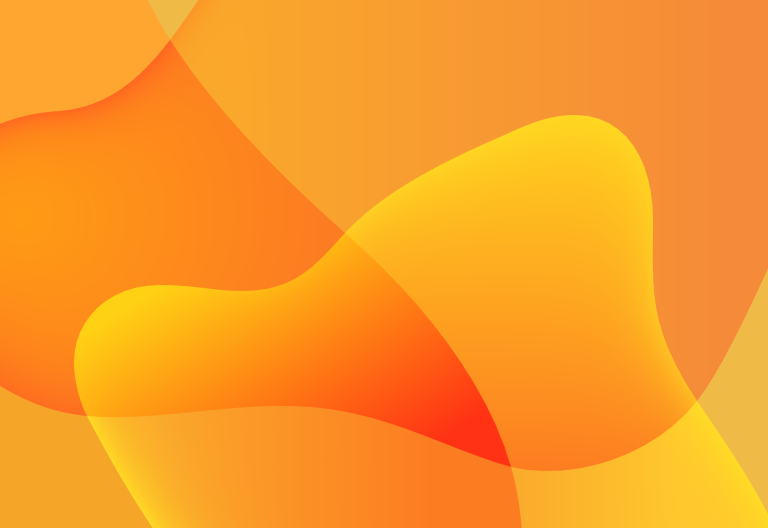
Reproduce this background procedurally as a WebGL 2 fragment shader.

```glsl
#version 300 es
precision highp float;
// Overlapping translucent liquid shapes in warm orange and yellow gradients.

uniform vec2 u_resolution;
out vec4 fragColor;

const float CANVAS_HEIGHT = 5.28;
const int CURVE_STEPS = 12;

const vec3 PALE = vec3(0.94, 0.73, 0.28);
const vec3 AMBER = vec3(0.98, 0.66, 0.17);
const vec3 CORAL = vec3(0.96, 0.54, 0.22);
const vec3 APRICOT = vec3(1.0, 0.65, 0.19);
const vec3 OCHRE = vec3(0.96, 0.65, 0.16);
const vec3 TANGERINE = vec3(1.0, 0.61, 0.08);
const vec3 ORANGE = vec3(0.99, 0.49, 0.13);
const vec3 EMBER = vec3(1.0, 0.37, 0.13);
const vec3 RED = vec3(1.0, 0.20, 0.08);
const vec3 YELLOW = vec3(1.0, 0.82, 0.08);
const vec3 LEMON = vec3(1.0, 0.87, 0.14);

// A path measured from one point: side is +1 inside and -1 outside.
struct Path { vec2 pen; float dist; float side; };

Path moveTo(vec2 start) {
    return Path(start, 1e3, -1.0);
}

float segmentDistance(vec2 p, vec2 a, vec2 b) {
    vec2 ab = b - a;
    float t = clamp(dot(p - a, ab) / dot(ab, ab), 0.0, 1.0);
    return length(p - a - ab * t);
}

// Adds a cubic curve, tracking the nearest distance and ray crossings.
void curveTo(inout Path path, vec2 p, vec2 b, vec2 c, vec2 d) {
    vec2 a = path.pen;
    vec2 from = a;
    for (int i = 1; i <= CURVE_STEPS; i++) {
        float t = float(i) / float(CURVE_STEPS);
        float u = 1.0 - t;
        vec2 to = u * u * u * a + 3.0 * u * t * (u * b + t * c) + t * t * t * d;
        path.dist = min(path.dist, segmentDistance(p, from, to));
        if ((from.y > p.y) != (to.y > p.y)) {
            float crossing = mix(from.x, to.x, (p.y - from.y) / (to.y - from.y));
            if (p.x < crossing) path.side = -path.side;
        }
        from = to;
    }
    path.pen = d;
}

// Signed distances, positive inside each shape.
float leftSweep(vec2 p) {
    Path s = moveTo(vec2(1.40, -0.18));
    curveTo(s, p, vec2(1.75, 0.70), vec2(2.66, 1.63), vec2(3.45, 2.33));
    curveTo(s, p, vec2(4.20, 2.98), vec2(4.87, 3.82), vec2(5.11, 4.67));
    curveTo(s, p, vec2(5.18, 4.90), vec2(5.22, 5.20), vec2(5.24, 5.60));
    return s.side * s.dist;
}

float cornerWave(vec2 p) {
    Path s = moveTo(vec2(-0.30, 1.38));
    curveTo(s, p, vec2(0.00, 1.22), vec2(0.25, 1.13), vec2(0.60, 1.11));
    curveTo(s, p, vec2(1.08, 1.07), vec2(1.40, 0.79), vec2(1.70, 0.40));
    curveTo(s, p, vec2(1.83, 0.23), vec2(2.00, -0.02), vec2(2.15, -0.25));
    return s.side * s.dist;
}

float upperWave(vec2 p) {
    Path s = moveTo(vec2(-0.30, 3.65));
    curveTo(s, p, vec2(0.05, 3.92), vec2(0.42, 4.12), vec2(0.87, 4.16));
    curveTo(s, p, vec2(1.50, 4.22), vec2(2.25, 4.04), vec2(2.90, 4.06));
    curveTo(s, p, vec2(3.80, 4.07), vec2(4.40, 4.47), vec2(5.11, 4.67));
    curveTo(s, p, vec2(5.75, 4.82), vec2(6.55, 4.55), vec2(6.97, 4.01));
    curveTo(s, p, vec2(7.27, 3.64), vec2(7.75, 2.55), vec2(8.20, 1.50));
    curveTo(s, p, vec2(8.40, 1.00), vec2(8.70, 0.20), vec2(9.00, -0.50));
    return s.side * s.dist;
}

float yellowBlob(vec2 p) {
    Path s = moveTo(vec2(1.75, 5.60));
    curveTo(s, p, vec2(1.35, 5.05), vec2(1.08, 4.56), vec2(0.87, 4.16));
    curveTo(s, p, vec2(0.79, 4.00), vec2(0.74, 3.80), vec2(0.74, 3.62));
    curveTo(s, p, vec2(0.74, 3.20), vec2(1.08, 2.85), vec2(1.60, 2.85));
    curveTo(s, p, vec2(1.95, 2.85), vec2(2.15, 2.91), vec2(2.42, 2.91));
    curveTo(s, p, vec2(2.95, 2.91), vec2(3.15, 2.66), vec2(3.45, 2.33));
    curveTo(s, p, vec2(3.80, 1.95), vec2(4.35, 1.65), vec2(5.00, 1.37));
    curveTo(s, p, vec2(5.30, 1.23), vec2(5.50, 1.15), vec2(5.75, 1.15));
    curveTo(s, p, vec2(6.27, 1.15), vec2(6.53, 1.62), vec2(6.53, 2.20));
    curveTo(s, p, vec2(6.53, 2.90), vec2(6.47, 3.25), vec2(6.97, 4.01));
    curveTo(s, p, vec2(7.30, 4.49), vec2(7.62, 4.95), vec2(7.95, 5.70));
    return s.side * s.dist;
}

vec3 ramp(vec3 a, vec3 b, float t) { return mix(a, b, clamp(t, 0.0, 1.0)); }
float glow(float d, float width) { return exp(-abs(d) / width); }

void main() {
    // Canvas units with y growing downward from the top edge.
    float unit = CANVAS_HEIGHT / u_resolution.y;
    vec2 p = vec2(gl_FragCoord.x, u_resolution.y - gl_FragCoord.y) * unit;
    float sweep = leftSweep(p), corner = cornerWave(p);
    float wave = upperWave(p), blob = yellowBlob(p);
    vec4 cover = smoothstep(-0.75 * unit, 0.75 * unit, vec4(sweep, corner, wave, blob));
    float band = cover.z * (1.0 - cover.y);

    // Background inside and outside the wide band.
    vec3 bandRight = ramp(AMBER, CORAL, (p.x - 2.2) / 5.2);
    bandRight = mix(bandRight, ORANGE, 0.45 * glow(corner, 0.14));
    vec3 bandLeft = ramp(TANGERINE, ORANGE, length(p - vec2(0.2, 2.2)) / 3.0);
    bandLeft = mix(bandLeft, EMBER, max(0.8 * glow(corner, 0.18), 0.65 * glow(wave, 0.4)));
    vec3 outerLeft = mix(OCHRE, APRICOT, cover.y);
    vec3 back = mix(mix(PALE, outerLeft, cover.x), mix(bandRight, bandLeft, cover.x), band);

    // Four tinted parts of the blob, lit along its rim.
    vec3 hot = ramp(YELLOW, RED, dot(p - vec2(1.2, 3.1), vec2(0.19, 0.305)));
    hot = mix(hot, YELLOW, 0.25 * glow(blob, 0.15));
    vec3 gold = ramp(vec3(1.0, 0.80, 0.12), ORANGE, (p.y - 1.3) / 3.4);
    gold = mix(gold, LEMON, 0.6 * glow(blob, 0.25));
    vec3 lowLeft = ramp(AMBER, ORANGE, (p.x - 1.5) / 2.8);
    vec3 lowRight = ramp(AMBER, vec3(1.0, 0.78, 0.18), (p.x - 5.0) / 1.8);
    vec3 low = mix(mix(lowRight, lowLeft, cover.x), LEMON, 0.9 * glow(blob, 0.25));
    vec3 front = mix(low, mix(gold, hot, cover.x), band);

    fragColor = vec4(mix(back, front, cover.w), 1.0);
}
```
